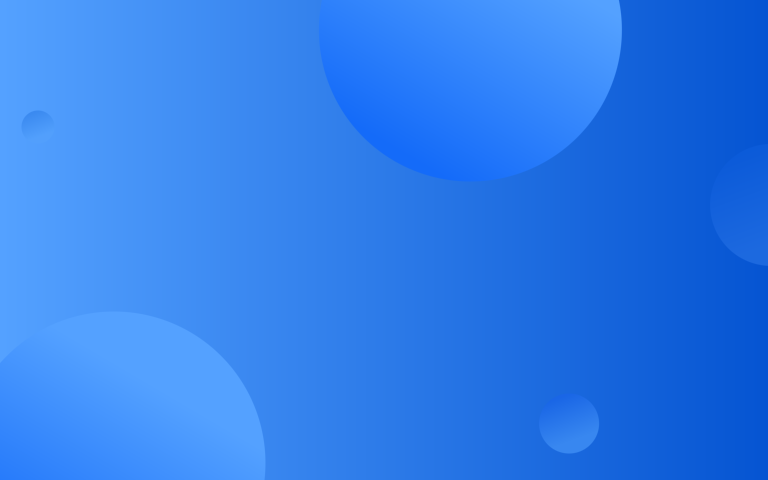
Write a WebGL 1 fragment shader that draws this background.

```glsl
precision highp float;

uniform vec2 u_resolution;

// Blends a disc over the base, shaded from start to end along a direction
vec3 disc(vec3 base, vec2 p, vec2 center, float radius, vec2 direction, vec3 start, vec3 end) {
  vec2 q = (p - center) / radius;
  float shade = clamp((dot(q, normalize(direction)) + 0.92) / 1.5, 0.0, 1.0);
  float edge = 0.75 / u_resolution.y;
  float cover = 1.0 - smoothstep(-edge, edge, length(p - center) - radius);
  return mix(base, mix(start, end, shade), cover);
}

void main() {
  vec2 uv = gl_FragCoord.xy / u_resolution;
  vec2 p = gl_FragCoord.xy / u_resolution.y;
  float aspect = u_resolution.x / u_resolution.y;

  vec3 sky = vec3(0.33, 0.632, 1.0);
  vec3 deep = vec3(0.02, 0.33, 0.823);
  vec3 vivid = vec3(0.08, 0.42, 0.975);

  // Horizontal backdrop
  vec3 color = mix(sky, deep, uv.x);

  // Large bright discs
  vec2 rising = vec2(0.5, 0.85);
  color = disc(color, p, vec2(0.6125 * aspect, 0.9375), 0.3156, rising, vivid, sky);
  color = disc(color, p, vec2(0.1484 * aspect, 0.0354), 0.3156, rising, vivid, sky);

  // Small faint discs, lighter towards the bottom
  vec2 falling = vec2(0.35, -0.95);
  color = disc(color, p, vec2(0.0495 * aspect, 0.7354), 0.0344, falling,
               vec2(0.23, 0.54).xyy + vec3(0.0, 0.0, 0.4), vec3(0.32, 0.625, 0.99));
  color = disc(color, p, vec2(0.741 * aspect, 0.1177), 0.0625, falling,
               vec3(0.1, 0.4, 0.9), vec3(0.22, 0.53, 0.94));
  color = disc(color, p, vec2(1.004 * aspect, 0.573), 0.127, falling,
               vec3(0.045, 0.355, 0.85), vec3(0.11, 0.41, 0.875));

  gl_FragColor = vec4(color, 1.0);
}
```
